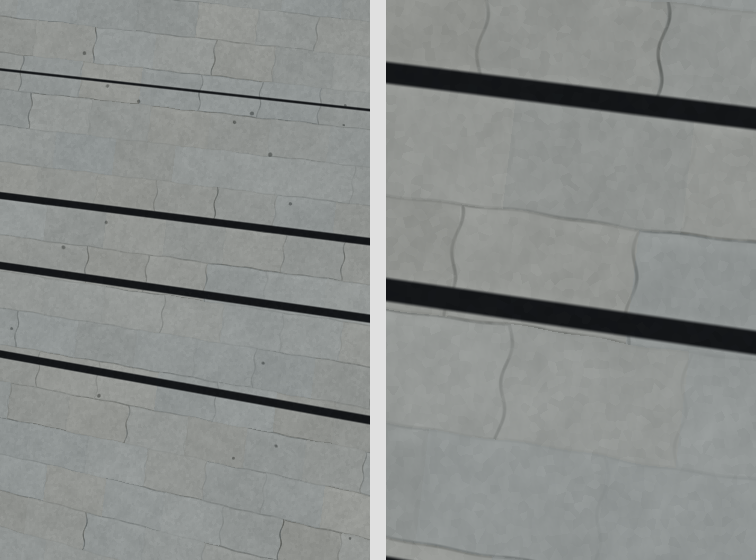
Left, the full canvas; right, a detail of the centre.
Write a Shadertoy shader that draws this texture.

```glsl
// Weathered grey block paving crossed by four slanting black cables.

float hash(vec2 p) {
    return fract(sin(dot(p, vec2(127.1, 311.7))) * 4375.85);
}

// Cellular noise: distance to the nearest scattered point, and that point's id
vec2 cellular(vec2 p) {
    vec2 cell = floor(p), best = vec2(9.0, 0.0);
    for (int j = -1; j <= 1; j++)
        for (int i = -1; i <= 1; i++) {
            vec2 c = cell + vec2(i, j);
            float d = length(c + vec2(hash(c), hash(c + 37.0)) - p);
            if (d < best.x) best = vec2(d, hash(c + 71.0));
        }
    return best;
}

// Layered sines, each octave rotated and bent by the last
float mottle(vec2 p) {
    float sum = 0.0, amp = 0.5;
    for (int i = 0; i < 5; i++) {
        sum += amp * sin(p.x + 1.7 * sin(p.y)) * cos(p.y + sum);
        p = mat2(1.5, 1.1, -1.1, 1.5) * p + 2.3;
        amp *= 0.65;
    }
    return sum;
}

// Height down the left edge of the sloping line through p; slope grows downwards
float courseHeight(vec2 p) {
    float v = p.y;
    for (int i = 0; i < 5; i++)
        v = p.y - p.x * (0.1124 - 0.0495 * v + 0.245 * v * v);
    return v;
}

void mainImage(out vec4 fragColor, in vec2 fragCoord) {
    vec2 p = vec2(fragCoord.x, iResolution.y - fragCoord.y) / iResolution.y;
    float soft = max(1.0 / iResolution.y, 0.0013);
    float v = courseHeight(p);
    float wobble = 0.0007 * sin(p.x * 47.0 + v * 90.0) + 0.0005 * sin(p.x * 131.0);

    // Staggered blocks
    float row = (v + wobble - 0.0286) / 0.0651;
    float course = floor(row);
    float column = (p.x + 0.12 * p.y) / 0.108 + 0.5 * course + 0.35 * hash(vec2(course, 5.0));
    vec2 block = vec2(floor(column), course);
    float tone = hash(block) - 0.5;

    // Stone: block tint, broad stains and fine grain
    float stain = mottle(p * 17.0);
    float streak = mottle(vec2(p.x * 110.0, p.y * 75.0));
    float grain = cellular(p * 190.0).y - 0.5;
    vec3 color = vec3(0.567, 0.581, 0.573);
    color += 0.028 * tone + 0.017 * stain + 0.016 * streak + 0.026 * grain;
    color += vec3(-0.008, 0.0, 0.009) * (hash(block + 19.0) - 0.5) * 1.6;

    // Joints: faint, worn away on some sides of the blocks
    float bed = floor(row + 0.5), upright = floor(column + 0.5);
    float bedWear = hash(vec2(block.x + 3.0, bed + 50.0));
    float uprightWear = hash(vec2(upright + 80.0, course));
    float bedDist = abs(row - bed) * 0.0651;
    float uprightDist = abs(column - upright + 0.02 * sin(p.y * 160.0)) * 0.108;
    float fade = 0.7 + 0.5 * streak;
    float bedLine = (1.0 - smoothstep(0.0003, 0.0004 + soft, bedDist))
                  * mix(0.1, 0.75, bedWear * bedWear);
    float uprightLine = (1.0 - smoothstep(0.0003, 0.0004 + soft, uprightDist))
                      * mix(0.05, 0.95, pow(uprightWear, 4.0));
    color -= 0.21 * clamp(fade, 0.2, 1.0) * max(bedLine, uprightLine);
    // Pale worn lip under each bed joint
    color += 0.014 * exp(-pow((row - bed - 0.07) / 0.045, 2.0)) * bedWear;

    // Sparse pits
    vec2 pit = cellular(p * 14.0 + 4.0);
    float pitSize = 0.035 + 0.05 * fract(pit.y * 13.0);
    color -= 0.19 * step(0.86, pit.y)
           * (1.0 - smoothstep(0.3 * pitSize, pitSize, pit.x + 0.02 * streak));

    // Cables: height at the left edge, half width
    vec2 cables[4] = vec2[4](vec2(0.124, 0.0022), vec2(0.349, 0.0062),
                             vec2(0.474, 0.0066), vec2(0.632, 0.0066));
    for (int i = 0; i < 4; i++) {
        float d = abs(v - cables[i].x), w = cables[i].y;
        color += 0.015 * (1.0 - smoothstep(w, w + 0.006, d));
        vec3 black = vec3(0.075, 0.083, 0.092) + 0.012 * grain;
        color = mix(color, black, 1.0 - smoothstep(w - soft, w + soft, d));
    }

    fragColor = vec4(clamp(color, 0.0, 1.0), 1.0);
}
```
